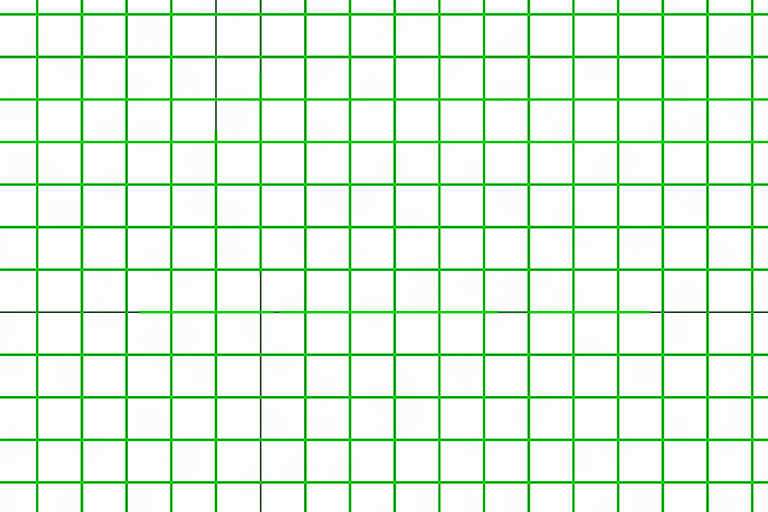
This pattern is drawn by a Shadertoy shader. Its source:

```glsl
const vec3 PAPER = vec3(0.992);
const vec3 GREEN = vec3(0.03, 0.81, 0.03);
const vec3 DARK_GREEN = vec3(0.0, 0.40, 0.0);
const vec3 CROSSING = vec3(0.14, 0.83, 0.14);
const vec3 WORN_INK = vec3(0.04, 0.20, 0.06);

float hash(vec2 p) {
    return fract(sin(dot(p, vec2(127.1, 311.7))) * 43758.55);
}

// Distance to the nearest scattered cell point
float cellular(vec2 p) {
    vec2 cell = floor(p);
    float nearest = 2.0;
    for (int y = -1; y <= 1; y++) {
        for (int x = -1; x <= 1; x++) {
            vec2 c = cell + vec2(x, y);
            vec2 point = c + vec2(hash(c), hash(c + 19.3));
            nearest = min(nearest, length(p - point));
        }
    }
    return nearest;
}

// Share of a pixel covered by a stripe, box filtered
float stripe(float d, float halfWidth, float pixel) {
    float top = min(d + 0.5 * pixel, halfWidth);
    float bottom = max(d - 0.5 * pixel, -halfWidth);
    return clamp((top - bottom) / pixel, 0.0, 1.0);
}

float band(float x, float from, float to) {
    return smoothstep(from - 0.004, from + 0.004, x)
         * (1.0 - smoothstep(to - 0.004, to + 0.004, x));
}

float isLine(float index, float wanted) {
    return 1.0 - step(0.5, abs(index - wanted));
}

// Worn stretches along two columns
float columnWear(float index, float y) {
    float upper = isLine(index, 4.0) * band(y, 0.745, 1.1);
    float lower = isLine(index, 5.0) * max(band(y, -0.1, 0.465), 0.6 * band(y, 0.86, 1.1));
    return max(upper, lower);
}

// Worn stretches along one row
float rowWear(float index, float x) {
    float ends = max(band(x, -0.1, 0.272), band(x, 1.27, 3.0));
    float flecks = max(band(x, 0.535, 0.545), band(x, 0.972, 1.034));
    return isLine(index, 4.0) * max(ends, 0.7 * flecks);
}

// Returns coverage and dark core strength
vec2 ruledLine(float d, float halfWidth, float coreStrength, float wear, float pixel) {
    float cover = stripe(d, mix(halfWidth, 0.0015, wear), pixel);
    float core = stripe(d, 0.0011, pixel) * coreStrength;
    return vec2(cover, core);
}

void mainImage(out vec4 fragColor, in vec2 fragCoord) {
    vec2 p = fragCoord / iResolution.y;
    float pixel = 1.0 / iResolution.y;

    // Grid spacing and the nearest line on each axis
    vec2 first = vec2(0.0727, 0.0578);
    vec2 pitch = vec2(0.08728, 0.0831);
    vec2 index = floor((p - first) / pitch + 0.5);
    vec2 d = p - first - index * pitch;

    // Small differences in weight from line to line
    float columnTone = hash(vec2(index.x, 3.0));
    float rowTone = hash(vec2(index.y, 8.0));
    vec2 wear = vec2(columnWear(index.x, p.y), rowWear(index.y, p.x));
    float rowCore = mix(0.25, 1.0, rowTone) * (1.0 - isLine(index.y, 4.0));
    vec2 column = ruledLine(d.x, mix(0.0023, 0.0028, columnTone),
                            mix(0.7, 1.0, columnTone), wear.x, pixel);
    vec2 row = ruledLine(d.y, mix(0.0024, 0.0027, rowTone), rowCore, wear.y, pixel);

    // Faint smudges on the paper
    float smudge = smoothstep(0.5, 0.0, cellular(p * 9.0));
    float grain = cellular(p * 70.0);
    vec3 color = PAPER - 0.010 * smudge * grain;

    // Ink, with a lighter green where lines cross
    vec3 columnInk = mix(mix(GREEN, DARK_GREEN, column.y), WORN_INK, wear.x);
    vec3 rowInk = mix(mix(GREEN, DARK_GREEN, row.y), WORN_INK, wear.y);
    color = mix(color, columnInk, column.x);
    color = mix(color, rowInk, row.x);
    color = mix(color, CROSSING, column.x * row.x);

    fragColor = vec4(color, 1.0);
}
```
